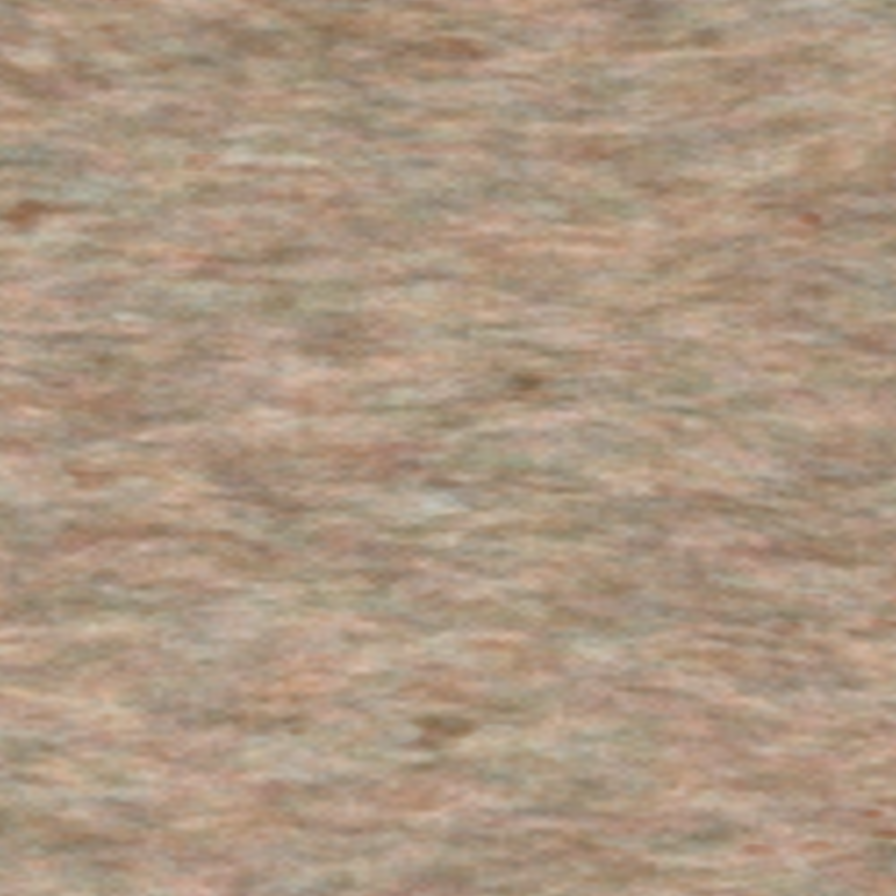
Reproduce this texture procedurally as a Shadertoy shader.

```glsl
// Pale weathered wood: short, nearly horizontal fibres in beige and taupe.
// Layers of stretched value noise set the brightness, while separate layers
// drift the hue between rust, grey-green and straw; sparse flecks go on top.

const vec3 BEIGE = vec3(0.674, 0.592, 0.511);
const vec3 LIGHT_AXIS = vec3(0.98, 1.0, 1.02);
const vec3 RUST_AXIS = vec3(1.0, -0.42, -0.50);
const vec3 STRAW_AXIS = vec3(0.10, 0.12, -1.0);
const vec3 RUST_FLECK = vec3(-0.07, -0.13, -0.15);
const vec3 PALE_FLECK = vec3(0.07, 0.085, 0.10);

float hash(vec2 p) {
    return fract(sin(dot(p, vec2(127.1, 311.7))) * 43758.5453);
}

// Smooth value noise, centred on zero.
float softNoise(vec2 p) {
    vec2 cell = floor(p);
    vec2 f = fract(p);
    vec2 w = f * f * (3.0 - 2.0 * f);
    float low = mix(hash(cell), hash(cell + vec2(1.0, 0.0)), w.x);
    float high = mix(hash(cell + vec2(0.0, 1.0)), hash(cell + vec2(1.0, 1.0)), w.x);
    return mix(low, high, w.y) - 0.5;
}

// One row of fibre values, shifted sideways at random.
float fibreRow(float x, float row, float seed) {
    float shifted = x + 17.0 * hash(vec2(row, seed));
    float cell = floor(shifted);
    float w = smoothstep(0.0, 1.0, shifted - cell);
    return mix(hash(vec2(cell, row + seed)), hash(vec2(cell + 1.0, row + seed)), w) - 0.5;
}

// Streaks blended from neighbouring rows; scale counts cells per canvas.
float fibres(vec2 p, vec2 scale, float seed) {
    vec2 q = p * scale;
    float row = floor(q.y);
    float w = smoothstep(0.0, 1.0, q.y - row);
    return mix(fibreRow(q.x, row, seed), fibreRow(q.x, row + 1.0, seed), w);
}

// Bend the grain gently so that the rows never run perfectly straight.
vec2 bendGrain(vec2 p) {
    float sway = 0.030 * softNoise(p * vec2(3.0, 4.0) + 7.0);
    float ripple = 0.010 * softNoise(p * vec2(13.0, 19.0) + 31.0);
    return p + vec2(0.0, sway + ripple + 0.015 * p.x);
}

float brightness(vec2 p, vec2 grain) {
    float value = 0.130 * fibres(grain, vec2(23.0, 88.0), 11.0);
    value += 0.105 * fibres(grain, vec2(11.0, 47.0), 43.0);
    value += 0.085 * fibres(grain, vec2(52.0, 135.0), 71.0);
    value += 0.060 * softNoise(p * vec2(125.0, 165.0) + 5.0);
    value += 0.050 * softNoise(p * vec2(4.0, 9.0) + 19.0);
    return value + 0.020 * (0.5 - p.y);
}

vec3 hueDrift(vec2 p, vec2 grain) {
    float rust = 0.055 * fibres(grain, vec2(20.0, 66.0), 97.0);
    rust += 0.040 * softNoise(p * vec2(9.0, 18.0) + 53.0);
    rust += 0.035 * softNoise(p * vec2(75.0, 120.0) + 83.0);
    float straw = 0.045 * fibres(grain, vec2(17.0, 52.0), 139.0);
    straw += 0.035 * softNoise(p * vec2(80.0, 110.0) + 29.0);
    return RUST_AXIS * rust + STRAW_AXIS * straw;
}

// Sparse marks: fibres kept only inside the peaks of a broad mask.
float flecks(vec2 p, vec2 grain, float seed) {
    float mask = smoothstep(0.20, 0.42, softNoise(p * vec2(10.0, 17.0) + seed));
    return mask * smoothstep(0.05, 0.45, fibres(grain, vec2(27.0, 72.0), seed));
}

void mainImage(out vec4 fragColor, in vec2 fragCoord) {
    vec2 p = fragCoord / iResolution.xy;
    vec2 grain = bendGrain(p);

    vec3 color = BEIGE + LIGHT_AXIS * brightness(p, grain);
    color += hueDrift(p, grain);

    color += RUST_FLECK * flecks(p, grain, 167.0);
    color += PALE_FLECK * flecks(p, grain, 211.0);

    fragColor = vec4(clamp(color, 0.0, 1.0), 1.0);
}
```
